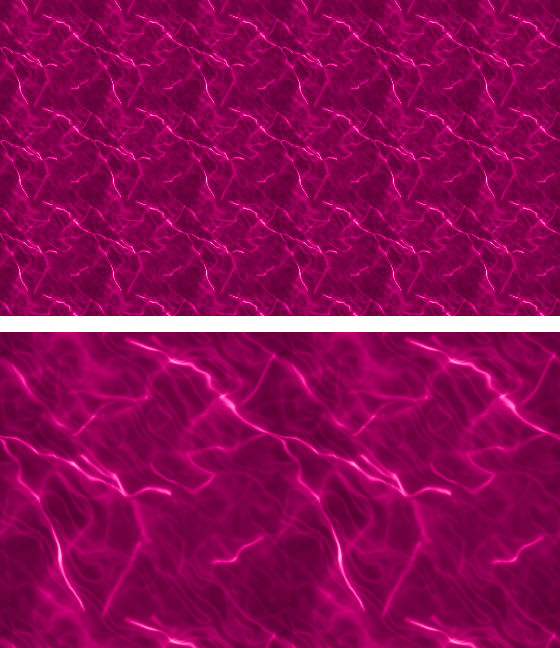
Top, the full canvas; bottom, a detail of the centre.
This pattern is drawn by a Shadertoy shader. Its source:

```glsl
// Magenta marble: a square tile of branching bright veins, six across the canvas.

const float TILES_ACROSS = 6.0;

// Vein segments in tile units (start xy, end xy), y pointing down.
const vec4 MAIN_VEINS[12] = vec4[12](
    vec4(-.05, .49, .21, .60), vec4(.21, .60, .36, .66), vec4(.36, .66, .48, .71),
    vec4(.48, .71, .61, .72), vec4(.30, .59, .48, .71), vec4(-.05, .49, .04, .62),
    vec4(.04, .62, .15, .80), vec4(.15, .80, .22, .93), vec4(.22, .93, .31, 1.12),
    vec4(.49, .12, .73, .28), vec4(.73, .28, .95, .49), vec4(.78, .96, .96, .88));

const vec4 FINE_VEINS[12] = vec4[12](
    vec4(.48, .71, .51, .88), vec4(.49, .88, .39, 1.12), vec4(.00, .23, .23, .46),
    vec4(.26, .36, .55, .36), vec4(.28, .50, .37, .40), vec4(.55, .59, .60, .68),
    vec4(.60, .68, .70, .70), vec4(.70, .70, .77, .63), vec4(.77, .63, .69, .55),
    vec4(.69, .55, .95, .49), vec4(.55, .11, .65, .22), vec4(.96, .20, .88, .36));

float hash(vec2 p, float seed) {
    return fract(sin(dot(p, vec2(127.1, 311.7)) + seed * 17.3) * 43758.5453);
}

// Value noise that wraps after 'period' cells.
float tileNoise(vec2 p, vec2 period, float seed) {
    vec2 cell = floor(p);
    vec2 f = fract(p);
    f = f * f * (3.0 - 2.0 * f);
    vec2 lo = mod(cell, period);
    vec2 hi = mod(cell + 1.0, period);
    float near = mix(hash(lo, seed), hash(vec2(hi.x, lo.y), seed), f.x);
    float far = mix(hash(vec2(lo.x, hi.y), seed), hash(hi, seed), f.x);
    return mix(near, far, f.y);
}

float noise(vec2 p, float cells, float seed) {
    return tileNoise(p * cells, vec2(cells), seed);
}

// Noise stretched along the falling diagonal, still seamless on the tile.
float streakNoise(vec2 p, vec2 cells, float seed) {
    return tileNoise(vec2(p.x - p.y, p.x + p.y) * cells, cells, seed);
}

vec2 warp(vec2 p, float cells, float amount, float seed) {
    vec2 offset = vec2(noise(p, cells, seed), noise(p, cells, seed + 1.0));
    return p + amount * (offset - 0.5);
}

float ridge(float n, float sharpness) {
    return pow(1.0 - abs(2.0 * n - 1.0), sharpness);
}

// Distance to a segment on the wrapped tile.
float segmentDistance(vec2 p, vec4 s) {
    vec2 halfSpan = 0.5 * (s.zw - s.xy);
    vec2 d = p - 0.5 * (s.xy + s.zw);
    d -= round(d);
    float t = clamp(dot(d, halfSpan) / dot(halfSpan, halfSpan), -1.0, 1.0);
    return length(d - halfSpan * t);
}

float veinDistance(vec2 p, vec4 segments[12]) {
    float nearest = 1.0;
    for (int i = 0; i < 12; i++) {
        nearest = min(nearest, segmentDistance(p, segments[i]));
    }
    return nearest;
}

// Bright core inside a soft halo.
float veinGlow(float d, float width) {
    return 0.7 * exp(-d * d / (width * width)) + 0.3 * exp(-d / (3.5 * width));
}

float marbleTone(vec2 p) {
    vec2 bent = warp(warp(p, 7.0, 0.07, 1.0), 19.0, 0.028, 3.0);

    // Cloudy ground with diagonal scratches
    float cloud = 0.6 * noise(bent, 5.0, 5.0) + 0.4 * noise(bent, 13.0, 6.0);
    float scratches = ridge(streakNoise(bent, vec2(22.0, 4.0), 7.0), 4.0);
    float grain = noise(p, 38.0, 8.0) - 0.5;

    // Web of hairline cracks, gathered into patches
    float web = 0.6 * ridge(streakNoise(bent, vec2(6.0, 4.0), 9.0), 8.0)
              + 0.4 * ridge(noise(bent, 12.0, 10.0), 6.0);
    float patches = smoothstep(0.25, 0.75, noise(bent, 4.0, 11.0));

    // Veins of uneven strength
    float wear = mix(0.45, 1.15, noise(p, 15.0, 12.0));
    float veins = max(veinGlow(veinDistance(bent, MAIN_VEINS), 0.0085),
                      0.65 * veinGlow(veinDistance(bent, FINE_VEINS), 0.009));

    return 0.33 + 0.15 * cloud + 0.07 * grain
         + scratches * mix(0.05, 0.17, patches)
         + web * mix(0.15, 0.34, patches)
         + 0.55 * wear * veins;
}

vec3 marbleColor(float tone) {
    vec3 magenta = min(tone, 1.0) * vec3(1.0, 0.0, 0.58);
    float highlight = smoothstep(0.78, 1.25, tone);
    return mix(magenta, vec3(1.0, 0.65, 0.87), highlight);
}

void mainImage(out vec4 fragColor, in vec2 fragCoord) {
    // Tiles start at the top left corner
    vec2 fromTop = vec2(fragCoord.x, iResolution.y - fragCoord.y);
    vec2 p = fract(fromTop * TILES_ACROSS / iResolution.x);
    fragColor = vec4(marbleColor(marbleTone(p)), 1.0);
}
```
